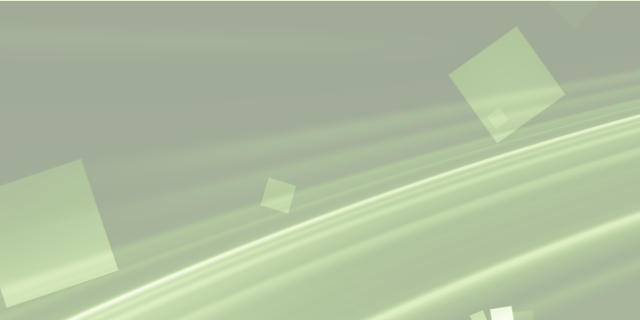
Write a WebGL 2 fragment shader that draws this background.

```glsl
#version 300 es
precision highp float;
// Soft green ribbons of light sweeping up to the right over a grey-green haze,
// with translucent tilted squares. Ribbons are ridges across one curved
// coordinate; a single light value is finally turned into colour by a ramp.
uniform vec2 u_resolution;
out vec4 fragColor;

const vec3 HAZE  = vec3(0.632, 0.672, 0.597);
const vec3 SAGE  = vec3(0.700, 0.780, 0.622);
const vec3 LEAF  = vec3(0.790, 0.870, 0.685);
const vec3 PALE  = vec3(0.880, 0.940, 0.780);
const vec3 GLEAM = vec3(0.970, 0.985, 0.930);

float hash(float n) {
    n = fract(n * 0.1031);
    n *= n + 33.33;
    return fract(n * (n + n));
}

float noise(float x) {
    float cell = floor(x);
    return mix(hash(cell), hash(cell + 1.0), smoothstep(0.0, 1.0, x - cell));
}

// Streak with separate softness on its upper and lower side
float ridge(float v, float centre, float above, float below) {
    float d = v - centre;
    float t = d / (d > 0.0 ? above : below);
    return exp(-t * t);
}

// Height of the brightest ribbon
float crest(float x) {
    float t = x - 1.333;
    return 0.441 + t * (0.335 - 0.05 * t);
}

// Distance across the ribbons, which fan apart towards the left
float across(vec2 p) {
    float d = p.y - crest(p.x);
    return d * exp((d > 0.0 ? 0.7 : 0.25) * (p.x - 1.333));
}

float upperLight(float v, float x) {
    float fade = smoothstep(-0.1, 1.1, x);
    float light = 0.28 * exp(-v / 0.08);
    light += 0.17 * fade * ridge(v, 0.205, 0.018, 0.035);
    light += 0.17 * fade * ridge(v, 0.135, 0.016, 0.030);
    light += 0.20 * ridge(v, 0.072, 0.009, 0.025);
    light += 0.13 * ridge(v, 0.040, 0.007, 0.012);
    return light + 0.12 * (noise(v * 130.0) - 0.5) * exp(-v / 0.07);
}

float lowerLight(float v, float x) {
    float light = 0.25 + 0.26 * exp(v / 0.10);
    light += 0.16 * (1.0 - smoothstep(0.3, 1.4, x));
    light += 0.18 * ridge(v, -0.027, 0.006, 0.010);
    light += 0.24 * ridge(v, -0.053, 0.010, 0.016);
    light += 0.22 * ridge(v, -0.130, 0.012, 0.025);
    light += 0.42 * ridge(v, -0.370, 0.014, 0.026);
    light += 0.16 * ridge(v, -0.390, 0.050, 0.060);
    light += 0.15 * ridge(v, -0.550, 0.025, 0.035);
    light -= 0.12 * smoothstep(-0.40, -0.52, v);
    return light + 0.14 * (noise(v * 85.0) - 0.5) * exp(v / 0.25);
}

// Coverage of a rotated square
float tile(vec2 p, vec2 centre, float halfSide, float angle, float blur) {
    float c = cos(angle), s = sin(angle);
    vec2 q = abs(mat2(c, -s, s, c) * (p - centre)) - halfSide;
    return 1.0 - smoothstep(-blur, blur, max(q.x, q.y));
}

vec3 ramp(float light) {
    vec3 colour = mix(HAZE, SAGE, clamp(light / 0.33, 0.0, 1.0));
    colour = mix(colour, LEAF, clamp((light - 0.33) / 0.29, 0.0, 1.0));
    colour = mix(colour, PALE, clamp((light - 0.62) / 0.23, 0.0, 1.0));
    return mix(colour, GLEAM, clamp((light - 0.85) / 0.25, 0.0, 1.0));
}

void main() {
    vec2 p = gl_FragCoord.xy / u_resolution.y;
    float pixel = 1.0 / u_resolution.y;
    float v = across(p);

    // Ribbons, joined smoothly at the crest
    float side = smoothstep(-0.006, 0.006, v);
    float light = mix(lowerLight(min(v, 0.0), p.x), upperLight(max(v, 0.0), p.x), side);
    light += 0.48 * ridge(v, -0.003, 0.006, 0.009);

    // Faint haze band along the top left
    light += 0.07 * ridge(p.y, 0.885 - 0.02 * p.x, 0.03, 0.04) * (1.0 - smoothstep(0.6, 1.6, p.x));

    // Large squares, each with its own inner glow
    float leftGlow = 0.23 + 0.20 * (1.0 - smoothstep(0.05, 0.42, p.y - 0.33 * p.x));
    light += leftGlow * tile(p, vec2(0.137, 0.271), 0.184, 0.324, pixel);
    float rightGlow = 0.20 + 0.17 * exp(-12.0 * dot(p - vec2(1.59, 0.72), p - vec2(1.59, 0.72)));
    light += rightGlow * tile(p, vec2(1.584, 0.735), 0.131, 0.62, pixel);

    // Small squares
    light += 0.28 * tile(p, vec2(0.870, 0.389), 0.045, -0.29, pixel);
    light += 0.12 * tile(p, vec2(1.555, 0.630), 0.024, 0.65, pixel);
    light += 0.05 * tile(p, vec2(1.795, 0.990), 0.056, 0.80, pixel);
    light += 0.14 * tile(p, vec2(1.635, -0.005), 0.032, 0.05, pixel);
    light += 0.50 * tile(p, vec2(1.497, 0.002), 0.022, 0.40, pixel);
    light += 0.85 * tile(p, vec2(1.570, 0.005), 0.034, 0.15, pixel);

    // Thin pale rim at the top
    light += smoothstep(0.996, 0.999, p.y);

    fragColor = vec4(ramp(light), 1.0);
}
```
